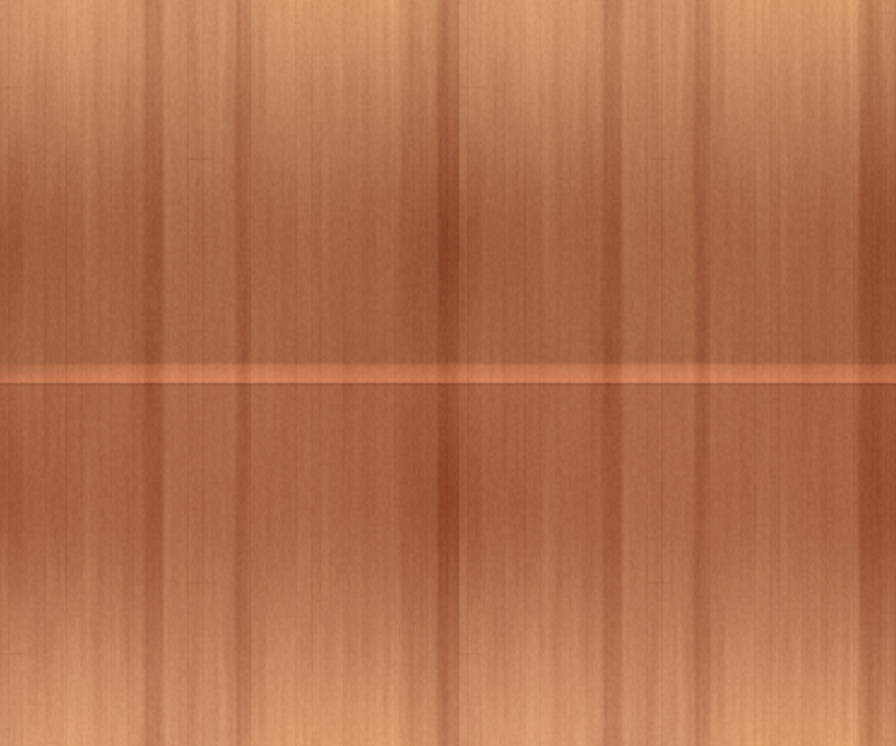
Reproduce this texture procedurally as a Shadertoy shader.

```glsl
// Warm vertical wood grain, repeated sideways and mirrored about a middle line,
// crossed by one glowing copper ledge. The grain is value noise stretched along
// the height; broad dark staves and a vertical light profile set the tone.

#define TILE_WIDTH    0.512
#define MIRROR_LINE   0.503
#define LEDGE_BOTTOM  0.487
#define LEDGE_TOP     0.514
#define STAVE_DEPTH   0.30
#define GRAIN_DEPTH   0.26
#define SPECKLE_DEPTH 0.16
#define WOOD_DARK     vec3(0.600, 0.342, 0.222)
#define WOOD_RANGE    vec3(0.170, 0.198, 0.168)
#define LEDGE_GLOW    vec3(0.190, 0.115, 0.085)

float hash(vec2 p) {
    vec3 q = fract(vec3(p.xyx) * 0.1031);
    q += dot(q, q.yzx + 33.33);
    return fract((q.x + q.y) * q.z);
}

// Value noise centred on zero.
float noise(vec2 p) {
    vec2 cell = floor(p), f = fract(p);
    f = f * f * (3.0 - 2.0 * f);
    float low  = mix(hash(cell), hash(cell + vec2(1.0, 0.0)), f.x);
    float high = mix(hash(cell + vec2(0.0, 1.0)), hash(cell + 1.0), f.x);
    return mix(low, high, f.y) - 0.5;
}

// Soft-edged interval from a to b.
float span(float x, float a, float b, float soft) {
    return smoothstep(a - soft, a + soft, x) - smoothstep(b - soft, b + soft, x);
}

// Long fibres: wide, medium and narrow columns that change slowly in height.
float fibres(float t, float m) {
    return 0.7 * noise(vec2(t * 17.0, m * 3.0))
         + 0.8 * noise(vec2(t * 58.0 + 7.0, m * 5.0))
         + 0.7 * noise(vec2(t * 125.0 + 31.0, m * 11.0))
         + 0.5 * noise(vec2(t * 74.0 + 90.0, 0.5));
}

// Thin dark joints, one at a random place in each narrow cell.
float joints(float t) {
    float x = t * 26.0, id = floor(x);
    float centre = 0.15 + 0.7 * hash(vec2(id, 4.0));
    float line = 1.0 - smoothstep(0.02, 0.09, abs(x - id - centre));
    return line * hash(vec2(id, 9.0));
}

// Broad dark staves within one tile.
float staves(float t) {
    return span(t, 0.315, 0.355, 0.009)
         + 0.75 * span(t, 0.515, 0.542, 0.008)
         + 0.85 * span(t, 0.953, 1.100, 0.006)
         + 0.35 * span(t, 0.872, 0.922, 0.008);
}

void mainImage(out vec4 fragColor, in vec2 fragCoord) {
    vec2 uv = fragCoord / iResolution.xy;
    float aspect = iResolution.x / iResolution.y;
    float t = fract(uv.x / TILE_WIDTH);
    float m = abs(uv.y - MIRROR_LINE);
    float lower = 1.0 - smoothstep(LEDGE_BOTTOM - 0.002, LEDGE_BOTTOM + 0.002, uv.y);

    // Light profile: dim around the middle, pale towards both ends.
    float rise = smoothstep(0.15, 0.55, m);
    float tone = 0.24 + 0.80 * rise;
    float wide = span(t, 0.56, 0.93, 0.08) + 0.7 * span(t, 0.04, 0.30, 0.05);
    tone += wide * (0.03 + 0.18 * rise);
    tone += 0.08 * span(t, 0.362, 0.51, 0.01);

    // Dark staves, a shaded knot at the tile join and the right border.
    tone -= STAVE_DEPTH * staves(t);
    float join = min(t, 1.0 - t);
    vec2 knot = vec2(join / 0.11, (m - 0.17) / 0.12);
    tone -= 0.25 * exp(-dot(knot, knot));
    tone -= 0.22 * span(uv.x, 0.959, 0.984, 0.004) + 0.10 * span(uv.x, 0.984, 1.1, 0.003);

    // Fibres, joints and fine speckle.
    vec2 p = vec2(uv.x * aspect, uv.y);
    tone += GRAIN_DEPTH * (0.65 + 0.6 * rise) * fibres(t, m);
    tone -= 0.16 * joints(t);
    tone += SPECKLE_DEPTH * noise(p * vec2(310.0, 230.0));

    // Faint cross scratches.
    float scratch = span(t, 0.41, 0.47, 0.01) * (1.0 - smoothstep(0.0005, 0.0025, abs(m - 0.284)))
                  + span(t, -0.1, 0.055, 0.01) * (1.0 - smoothstep(0.0005, 0.0025, abs(m - 0.380)));
    tone -= 0.12 * scratch;

    vec3 color = WOOD_DARK + WOOD_RANGE * tone;
    color += lower * vec3(0.018, 0.002, 0.004);
    color += vec3(0.025, 0.022, -0.012) * wide * smoothstep(0.36, 0.52, m);

    // Glowing ledge: crisp below, fading upwards and towards the left border.
    float height = (uv.y - LEDGE_BOTTOM) / (LEDGE_TOP - LEDGE_BOTTOM);
    float glow = (1.0 - lower) * (1.0 - smoothstep(0.80, 1.08, height));
    glow *= mix(1.0, 0.45, clamp(height, 0.0, 1.0));
    glow *= mix(1.0, smoothstep(-0.06, 0.15, uv.x), 0.35 + 0.65 * clamp(height, 0.0, 1.0));
    color += LEDGE_GLOW * glow;
    color -= 0.035 * span(uv.y, LEDGE_BOTTOM - 0.004, LEDGE_BOTTOM - 0.001, 0.001);

    fragColor = vec4(clamp(color, 0.0, 1.0), 1.0);
}
```
